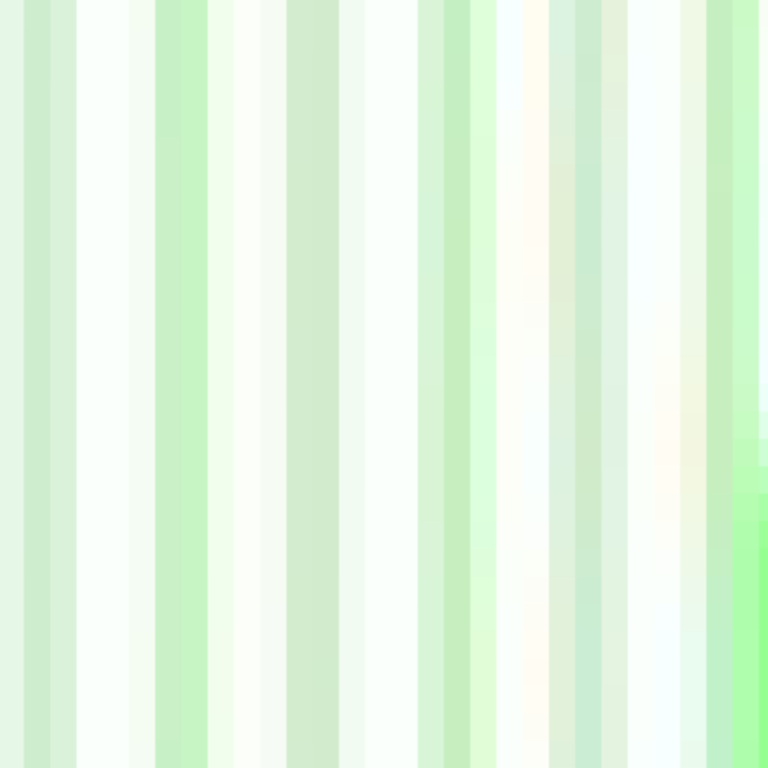
Reproduce this pattern procedurally as a Shadertoy shader.

```glsl
// Pale green vertical stripes sampled on a coarse grid of flat cells.
// Soft stripe profiles are quantised to columns; slow warm and cool tints
// drift down the rows, strongest on the right, with a vivid lower right edge.

float hash(vec2 p) {
    return fract(sin(dot(p, vec2(127.1, 311.7))) * 43758.5453);
}

// Signed tint, smooth down a column and independent between columns
float tintNoise(float column, float row) {
    float band = floor(row / 8.0);
    float t = smoothstep(0.0, 1.0, fract(row / 8.0));
    return mix(hash(vec2(column, band)), hash(vec2(column, band + 1.0)), t) * 2.0 - 1.0;
}

vec3 cellColour(vec2 cell) {
    // Stripes repeat every 5.2 columns, alternating greyish and bright green
    float stripe = floor((cell.x - 1.15) / 5.2 + 0.5);
    float bright = mod(stripe, 2.0);
    float side = cell.x - (1.15 + 5.2 * stripe + 0.2 * bright);
    float weight = 1.0 - smoothstep(0.3, 1.9, abs(side));

    // Bright stripes lose their grey toward the right shoulder
    float greyDrop = mix(0.075, 0.06 * (1.0 - smoothstep(0.0, 1.0, side)), bright);
    float colourDrop = mix(0.175, 0.215, bright);
    vec3 colour = vec3(0.985, 0.998, 0.98) - weight * vec3(colourDrop, greyDrop, colourDrop);

    // Faint tint per column, plus row drift growing to the right
    float columnTint = hash(vec2(cell.x, 7.0)) * 2.0 - 1.0;
    colour += vec3(0.007, -0.004, -0.009) * columnTint;
    float drift = mix(0.06, 1.0, smoothstep(14.0, 21.0, cell.x));
    colour += vec3(0.02, -0.008, -0.032) * drift * tintNoise(cell.x, cell.y);

    // Saturated green growing down the last columns
    float vivid = smoothstep(13.0, 20.0, cell.y) * smoothstep(26.9, 29.0, cell.x);
    colour = mix(colour, vec3(0.59, 1.0, 0.57), vivid * step(27.5, cell.x));
    return clamp(colour, 0.0, 1.0);
}

void mainImage(out vec4 fragColor, in vec2 fragCoord) {
    vec2 uv = fragCoord / iResolution.xy;

    // Cell coordinates, rows counted from the top; integers are cell centres
    vec2 grid = vec2(29.26 * uv.x - 0.414, 28.0 * (1.0 - uv.y) - 0.5);
    vec2 cell = floor(grid);

    // Blend neighbouring cells only in a narrow band at their shared edge
    vec2 soft = max(vec2(0.06), 0.75 * vec2(29.26, 28.0) / iResolution.xy);
    vec2 blend = smoothstep(0.5 - soft, 0.5 + soft, fract(grid));
    vec3 upper = mix(cellColour(cell), cellColour(cell + vec2(1.0, 0.0)), blend.x);
    vec3 lower = mix(cellColour(cell + vec2(0.0, 1.0)), cellColour(cell + 1.0), blend.x);

    fragColor = vec4(mix(upper, lower, blend.y), 1.0);
}
```
